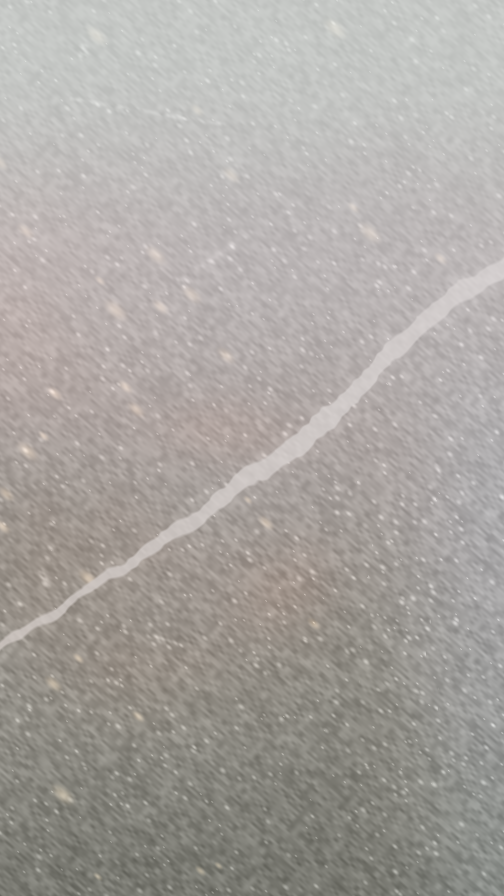
Reproduce this texture procedurally as a WebGL 1 fragment shader.

```glsl
precision highp float;
// Brushed grey stone slab, darkening downwards, crossed by a pale diagonal vein.
uniform vec2 u_resolution;

float hash(vec2 p) {
  p = fract(p * vec2(0.1031, 0.1137));
  p += dot(p, p.yx + 33.33);
  return fract((p.x + p.y) * p.x * 7.31 + p.y * 41.7);
}

float valueNoise(vec2 p) {
  vec2 i = floor(p), f = fract(p);
  f = f * f * (3.0 - 2.0 * f);
  return mix(mix(hash(i), hash(i + vec2(1.0, 0.0)), f.x),
             mix(hash(i + vec2(0.0, 1.0)), hash(i + 1.0), f.x), f.y);
}

// Cellular flecks: only a share of the cells holds a bright point.
float flecks(vec2 p, float share) {
  vec2 cell = floor(p);
  float light = 0.0;
  for (int j = -1; j <= 1; j++) {
    for (int i = -1; i <= 1; i++) {
      vec2 c = cell + vec2(float(i), float(j));
      vec2 center = c + vec2(hash(c + 17.0), hash(c + 59.0));
      float on = step(1.0 - share, hash(c + 131.0));
      float size = mix(0.15, 0.5, hash(c + 211.0));
      light = max(light, on * (1.0 - smoothstep(0.0, size, length(p - center))));
    }
  }
  return light;
}

float blob(vec2 uv, vec2 center, vec2 radius) {
  vec2 d = (uv - center) / radius;
  return exp(-dot(d, d));
}

float scratch(vec2 p, vec2 a, vec2 b, float width) {
  vec2 ab = b - a;
  float t = clamp(dot(p - a, ab) / dot(ab, ab), 0.0, 1.0);
  return 1.0 - smoothstep(0.0, width, length(p - a - ab * t));
}

// Six tones from the dark foot to the bright top.
vec3 slabTone(float h) {
  vec3 c = mix(vec3(0.47, 0.47, 0.44), vec3(0.56, 0.55, 0.52), smoothstep(0.0, 0.21, h));
  c = mix(c, vec3(0.62, 0.60, 0.58), smoothstep(0.18, 0.37, h));
  c = mix(c, vec3(0.68, 0.65, 0.64), smoothstep(0.33, 0.54, h));
  c = mix(c, vec3(0.73, 0.71, 0.71), smoothstep(0.50, 0.73, h));
  return mix(c, vec3(0.77, 0.78, 0.77), smoothstep(0.70, 0.95, h));
}

float veinHeight(float x) {
  return 0.277 + 0.37 * x + 0.06 * clamp(x - 0.37, 0.0, 0.13)
       + 0.2 * clamp(x - 0.613, 0.0, 0.243);
}

void main() {
  vec2 uv = gl_FragCoord.xy / u_resolution;
  vec2 p = vec2(uv.x * 0.5625, uv.y);
  vec2 slant = vec2(0.75 * p.x - 0.66 * p.y, 0.66 * p.x + 0.75 * p.y);

  // Broad light: bright lower right, dim left centre and foot.
  float cloud = valueNoise(p * 9.0 + 4.0) * 0.6 + valueNoise(p * 23.0) * 0.4 - 0.5;
  float h = uv.y + 0.04 * cloud;
  h += 0.17 * smoothstep(0.70, 1.0, uv.x) * (1.0 - smoothstep(0.35, 0.75, uv.y));
  h -= 0.10 * blob(uv, vec2(0.0, 0.42), vec2(0.35, 0.13));
  h -= 0.05 * blob(uv, vec2(0.68, 0.25), vec2(0.18, 0.18));
  vec3 color = slabTone(h);

  // Rusty and cool stains.
  float rust = 0.7 * blob(uv, vec2(0.02, 0.66), vec2(0.28, 0.14))
             + blob(uv, vec2(0.12, 0.37), vec2(0.25, 0.08))
             + 0.8 * blob(uv, vec2(0.45, 0.52), vec2(0.14, 0.035))
             + 0.9 * blob(uv, vec2(0.57, 0.34), vec2(0.13, 0.06))
             + 0.6 * blob(uv, vec2(0.33, 0.25), vec2(0.22, 0.06));
  color += vec3(0.020, -0.010, -0.022) * rust * (0.9 + cloud);
  color += vec3(-0.022, 0.002, 0.015) * smoothstep(0.72, 1.0, uv.x)
         * (1.0 - smoothstep(0.4, 0.7, uv.y));

  // Slanted grain, rougher towards the foot.
  float rough = mix(1.0, 0.4, smoothstep(0.2, 1.0, uv.y));
  float grain = valueNoise(slant * vec2(150.0, 340.0)) - 0.5
              + 0.6 * (valueNoise(slant * vec2(70.0, 190.0) + 40.0) - 0.5);
  color += 0.12 * rough * grain;
  float band = blob(uv, vec2(0.80, 0.30), vec2(0.09, 0.16));
  color += 0.17 * rough * flecks(slant * vec2(75.0, 140.0), 0.16 + 0.2 * band);
  color += vec3(0.20, 0.17, 0.13) * rough * flecks(slant * vec2(24.0, 46.0) + 9.0, 0.04);

  // Pale scuffs.
  float scuff = scratch(p, vec2(0.167, 0.291), vec2(0.196, 0.281), 0.006)
              + scratch(p, vec2(0.046, 0.362), vec2(0.053, 0.347), 0.006)
              + scratch(p, vec2(0.488, 0.481), vec2(0.491, 0.470), 0.005)
              + scratch(p, vec2(0.092, 0.945), vec2(0.093, 0.938), 0.008)
              + 0.3 * scratch(p, vec2(0.13, 0.64), vec2(0.28, 0.74), 0.006)
              + 0.4 * scratch(p, vec2(0.08, 0.890), vec2(0.25, 0.861), 0.004);
  color += 0.14 * scuff * (0.6 + grain);

  // Vein with a wandering, ragged edge and a faint halo.
  float wander = 0.0025 * sin(uv.x * 43.0) + 0.0015 * sin(uv.x * 91.0 + 1.0);
  float offset = abs(uv.y - veinHeight(uv.x) - wander);
  float width = mix(0.005, 0.0125, smoothstep(0.12, 0.60, uv.x))
              + 0.003 * blob(uv, vec2(0.63, 0.52), vec2(0.05, 0.05))
              - 0.002 * smoothstep(0.85, 1.0, uv.x)
              + 0.004 * (valueNoise(slant * vec2(45.0, 130.0)) - 0.5);
  float vein = 1.0 - smoothstep(width - 0.002, width + 0.0025, offset);
  color += 0.035 * exp(-offset * 65.0);
  vec3 veinColor = mix(vec3(0.79, 0.76, 0.74), vec3(0.83, 0.81, 0.81), uv.x);
  color = mix(color, veinColor + 0.025 * grain, 0.93 * vein);

  gl_FragColor = vec4(clamp(color, 0.0, 1.0), 1.0);
}
```
